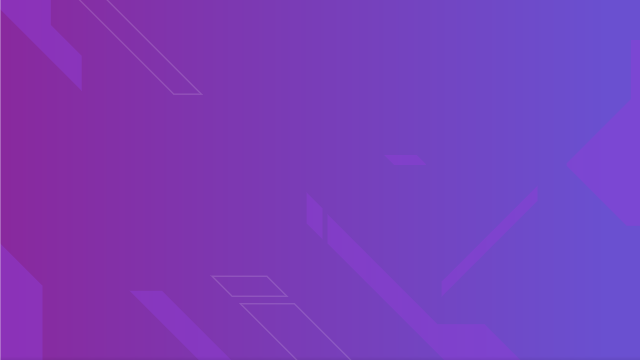
Give the GLSL for this background, as a Shadertoy shader.

```glsl
const vec2 GRID = vec2(768.0, 432.0);   // design units across the canvas, y downwards
const float FAR = 2000.0;               // an open-ended limit

const vec3 MAGENTA = vec3(0.537, 0.160, 0.618);
const vec3 INDIGO  = vec3(0.416, 0.312, 0.814);
const vec3 VIOLET  = vec3(0.560, 0.235, 0.840);
const vec3 PALE    = vec3(0.850, 0.740, 0.900);
const float GRADIENT_END  = 0.94;
const float PANEL_OPACITY = 0.46;
const float LINE_OPACITY  = 0.22;
const float LINE_WIDTH    = 1.6;
const float RIM_OPACITY   = 0.50;
const float FOOT_SHADE    = 0.06;

// Panel bounds: left, top, right, bottom
const int PANELS = 11;
const vec4 BOUNDS[PANELS] = vec4[PANELS](
    vec4(-9, -9, 61, 441),    vec4(-9, -9, 98, 441),
    vec4(680, 48, 777, 271),  vec4(757, 48, 777, 271),
    vec4(-9, 292, 51, 441),   vec4(150, 349, 300, 441),
    vec4(461, 186, 511, 198), vec4(368, 231, 387, 287),
    vec4(393, 200, 660, 441), vec4(500, 389, 660, 441),
    vec4(530, 223, 645, 356));

// Panel bevels: range of x - y, then range of x + y
const vec4 BEVELS[PANELS] = vec4[PANELS](
    vec4(-11, FAR, -FAR, FAR),  vec4(-11, 31, -FAR, FAR),
    vec4(481, FAR, 876, FAR),   vec4(-FAR, FAR, -FAR, FAR),
    vec4(-FAR, -292, -FAR, FAR), vec4(-193.5, -154.5, -FAR, FAR),
    vec4(275, 314, -FAR, FAR),  vec4(100, 137, -FAR, FAR),
    vec4(101, 136, -FAR, FAR),  vec4(101, 192.5, -FAR, FAR),
    vec4(-FAR, FAR, 868, 886));

// Outlined slants: top, bottom, range of x - y
const int SLANTS = 3;
const vec4 OUTLINES[SLANTS] = vec4[SLANTS](
    vec4(-9, 113, 95.5, 128.7),
    vec4(331.5, 355.5, -77, -11.3),
    vec4(364.5, 441, -76, -11.3));

// Signed distance to the interval between lo and hi
float span(float v, float lo, float hi) {
    return max(lo - v, v - hi);
}

float diagonalSpan(float v, float lo, float hi) {
    return span(v, lo, hi) * inversesqrt(2.0);
}

float panelDistance(vec2 p, vec4 bounds, vec4 bevel) {
    float box = max(span(p.x, bounds.x, bounds.z), span(p.y, bounds.y, bounds.w));
    float cut = max(diagonalSpan(p.x - p.y, bevel.x, bevel.y),
                    diagonalSpan(p.x + p.y, bevel.z, bevel.w));
    return max(box, cut);
}

float slantDistance(vec2 p, vec4 slant) {
    return max(span(p.y, slant.x, slant.y),
               diagonalSpan(p.x - p.y, slant.z, slant.w));
}

void mainImage(out vec4 fragColor, in vec2 fragCoord) {
    vec2 uv = fragCoord / iResolution.xy;
    vec2 p = vec2(uv.x, 1.0 - uv.y) * GRID;
    float pixel = GRID.y / iResolution.y;

    // Backdrop
    vec3 color = mix(MAGENTA, INDIGO, clamp(uv.x / GRADIENT_END, 0.0, 1.0));

    // Translucent panels, merged into one layer
    float panels = FAR;
    for (int i = 0; i < PANELS; i++)
        panels = min(panels, panelDistance(p, BOUNDS[i], BEVELS[i]));
    float fill = clamp(0.5 - panels / pixel, 0.0, 1.0);
    color = mix(color, VIOLET, fill * PANEL_OPACITY);

    // Thin outlines
    float lines = FAR;
    for (int i = 0; i < SLANTS; i++)
        lines = min(lines, abs(slantDistance(p, OUTLINES[i])));
    float stroke = clamp(0.5 + (0.5 * LINE_WIDTH - lines) / pixel, 0.0, 1.0);
    color = mix(color, PALE, stroke * LINE_OPACITY);

    // Pale left rim and soft shade along the foot
    float rim = clamp(0.5 + (1.0 - p.x) / pixel, 0.0, 1.0);
    color = mix(color, PALE, rim * RIM_OPACITY);
    color *= 1.0 - FOOT_SHADE * smoothstep(GRID.y - 5.0, GRID.y, p.y);

    fragColor = vec4(color, 1.0);
}
```
